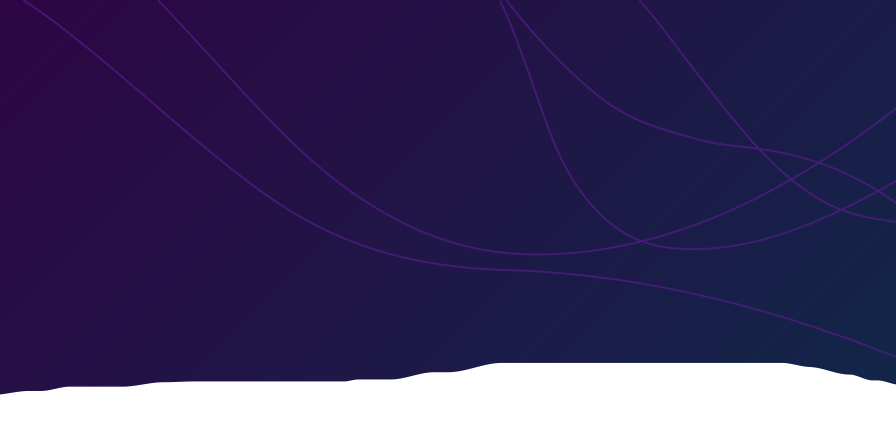
This background is drawn by a WebGL 2 fragment shader. Its source:

```glsl
#version 300 es
precision highp float;
// Violet to navy diagonal gradient with thin flowing strands above a white torn ground.

#define GRADIENT_START vec3(0.180, 0.020, 0.270)
#define GRADIENT_END   vec3(0.065, 0.155, 0.285)
#define STRAND_COLOR   vec3(0.360, 0.110, 0.570)
#define STRAND_OPACITY 0.62
#define STRAND_WIDTH   0.0042
#define GROUND_COLOR   vec3(1.0)
#define GROUND_BASE    0.1182

uniform vec2 u_resolution;
out vec4 fragColor;

const int KNOTS = 5;
const int RAMPS = 11;

// Smooth curve through knots (x, depth, slope); returns its coverage at q.
float strand(vec2 q, vec3 knots[KNOTS], float pixel) {
    float coverage = 0.0;
    for (int i = 0; i < KNOTS - 1; i++) {
        vec3 a = knots[i];
        vec3 b = knots[i + 1];
        if (q.x < a.x || q.x >= b.x) continue;

        // Cubic Hermite value and derivative
        float span = b.x - a.x;
        float t = (q.x - a.x) / span;
        float s = 1.0 - t;
        float depth = a.y * s * s * (1.0 + 2.0 * t) + b.y * t * t * (3.0 - 2.0 * t)
                    + span * t * s * (a.z * s - b.z * t);
        float slope = 6.0 * t * s * (b.y - a.y) / span
                    + a.z * s * (1.0 - 3.0 * t) + b.z * t * (3.0 * t - 2.0);

        // Vertical offset turned into distance across the line
        float dist = abs(q.y - depth) * inversesqrt(1.0 + slope * slope);
        coverage = clamp((0.5 * STRAND_WIDTH - dist) / pixel + 0.5, 0.0, 1.0);
    }
    return coverage;
}

// Ground height: a base raised and lowered by soft ramps (start, end, rise).
float groundHeight(float x) {
    vec3 ramps[RAMPS] = vec3[RAMPS](
        vec3(-0.02, 0.065, 0.0091), vec3(0.091, 0.156, 0.0096),
        vec3(0.273, 0.365, 0.0099), vec3(0.365, 0.437, 0.0018),
        vec3(0.768, 0.800, 0.0044), vec3(0.872, 0.969, 0.0161),
        vec3(1.000, 1.120, 0.0208), vec3(1.745, 1.810, -0.0091),
        vec3(1.805, 1.896, -0.0169), vec3(1.896, 1.948, -0.0130),
        vec3(1.958, 2.010, -0.0100));
    float height = GROUND_BASE;
    for (int i = 0; i < RAMPS; i++)
        height += ramps[i].z * smoothstep(ramps[i].x, ramps[i].y, x);
    return height;
}

void main() {
    float pixel = 1.0 / u_resolution.y;
    vec2 p = gl_FragCoord.xy * pixel;
    vec2 q = vec2(p.x, 1.0 - p.y);  // depth measured from the top

    // Diagonal gradient
    float aspect = u_resolution.x * pixel;
    vec3 color = mix(GRADIENT_START, GRADIENT_END, (q.x + q.y) / (aspect + 1.0));

    // Two long sweeps from the left
    float lines = strand(q, vec3[KNOTS](
        vec3(0.052, 0.0, 0.66), vec3(0.391, 0.273, 0.85), vec3(0.667, 0.482, 0.58),
        vec3(1.135, 0.603, 0.03), vec3(2.0, 0.797, 0.40)), pixel);
    lines = max(lines, strand(q, vec3[KNOTS](
        vec3(0.352, 0.0, 1.03), vec3(0.667, 0.332, 0.94), vec3(0.911, 0.503, 0.48),
        vec3(1.198, 0.568, 0.0), vec3(2.0, 0.242, -0.78)), pixel));

    // Three crossing strands on the right
    lines = max(lines, strand(q, vec3[KNOTS](
        vec3(1.115, 0.0, 1.95), vec3(1.224, 0.286, 2.70), vec3(1.302, 0.435, 1.30),
        vec3(1.549, 0.556, 0.0), vec3(2.0, 0.404, -0.57)), pixel));
    lines = max(lines, strand(q, vec3[KNOTS](
        vec3(1.130, 0.0, 1.30), vec3(1.328, 0.208, 0.84), vec3(1.562, 0.312, 0.28),
        vec3(1.693, 0.332, 0.14), vec3(2.0, 0.453, 0.72)), pixel));
    lines = max(lines, strand(q, vec3[KNOTS](
        vec3(1.427, 0.0, 1.12), vec3(1.562, 0.172, 1.28), vec3(1.693, 0.331, 1.08),
        vec3(1.823, 0.441, 0.62), vec3(2.0, 0.495, 0.12)), pixel));
    color = mix(color, STRAND_COLOR, STRAND_OPACITY * lines);

    // White ground
    float ground = clamp((groundHeight(p.x) - p.y) / pixel + 0.5, 0.0, 1.0);
    fragColor = vec4(mix(color, GROUND_COLOR, ground), 1.0);
}
```
